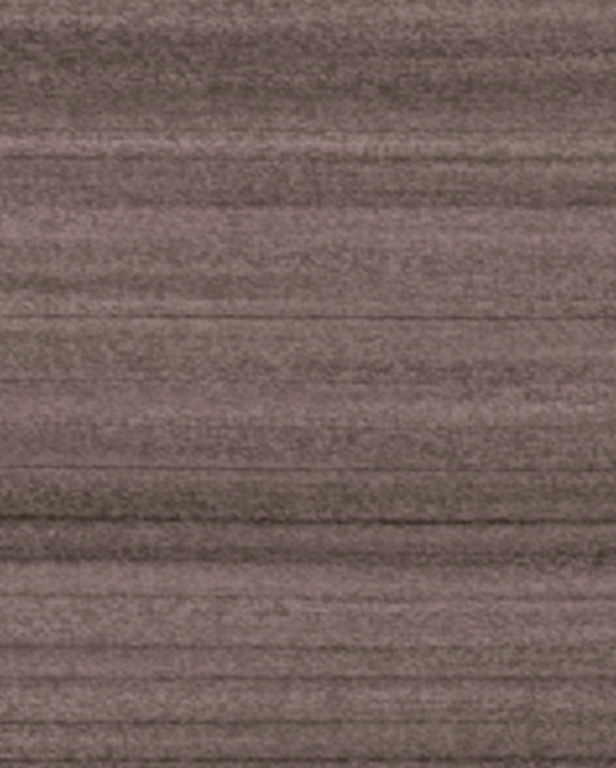
A WebGL 2 fragment shader for this texture:

```glsl
#version 300 es
precision highp float;

uniform vec2 u_resolution;
out vec4 fragColor;

// Tone and colour
const vec3 BASE_COLOR = vec3(0.448, 0.380, 0.358);
const vec3 TONE_AXIS = vec3(1.0, 0.88, 0.92);
const vec3 ROSE_TINT = vec3(0.004, -0.003, 0.006);

// Feature sizes (length, thickness) in canvas heights
const vec2 BAND_SIZE = vec2(2.4, 0.058);
const vec2 STREAK_SIZE = vec2(0.9, 0.018);
const vec2 FIBRE_SIZE = vec2(0.28, 0.0065);
const vec2 GRAIN_SIZE = vec2(0.0068, 0.0054);
const vec2 MOTTLE_SIZE = vec2(0.016, 0.009);

// Feature strengths
const float BAND_GAIN = 0.058;
const float STREAK_GAIN = 0.044;
const float FIBRE_GAIN = 0.024;
const float GRAIN_GAIN = 0.048;
const float MOTTLE_GAIN = 0.016;
const float CHROMA_GAIN = 0.010;

// Dark and pale pores running along the wood
const float PORE_SPACING = 0.046;
const float PORE_WIDTH = 0.0040;
const float PORE_DEPTH = 0.105;
const float PALE_SHARE = 0.25;
const float WARP = 0.004;

float hash(ivec2 cell, int seed) {
    uvec2 q = uvec2(cell + 4096) * uvec2(1597u, 3571u);
    uint n = q.x ^ (q.y * 2693u) ^ (uint(seed) * 7919u);
    n = (n ^ (n >> 15)) * 73939u;
    n = (n ^ (n >> 13)) * 95471u;
    n ^= n >> 16;
    return float(n & 65535u) / 65535.0;
}

// Smooth value noise from -1 to 1
float noise(vec2 p, int seed) {
    ivec2 cell = ivec2(floor(p));
    vec2 f = fract(p);
    f = f * f * (3.0 - 2.0 * f);
    float low = mix(hash(cell, seed), hash(cell + ivec2(1, 0), seed), f.x);
    float high = mix(hash(cell + ivec2(0, 1), seed), hash(cell + ivec2(1, 1), seed), f.x);
    return 2.0 * mix(low, high, f.y) - 1.0;
}

// Long soft lines with a shade trailing on one side
float pores(vec2 p) {
    float sum = 0.0;
    int row = int(floor(p.y / PORE_SPACING));
    for (int i = -1; i <= 1; i++) {
        ivec2 id = ivec2(0, row + i);
        float center = (float(id.y) + hash(id, 1)) * PORE_SPACING;
        center += 0.0012 * noise(vec2(p.x * 6.0, float(id.y)), 2);
        float d = p.y - center;
        float width = PORE_WIDTH * mix(0.7, 1.3, hash(id, 3));
        float line = exp(-d * d / (width * width));
        float shade = exp(-abs(d) / (width * 2.5)) * smoothstep(-width, width, d);
        float presence = 0.85 + 0.3 * noise(vec2(p.x * 3.0, float(id.y) * 5.0), 4);
        float strength = mix(0.25, 1.0, hash(id, 5));
        float side = hash(id, 6) < PALE_SHARE ? 0.45 : -1.0;
        sum += side * strength * presence * (line + 0.3 * shade);
    }
    return sum;
}

void main() {
    vec2 uv = gl_FragCoord.xy / u_resolution.y;

    // Gentle drift keeps the lines from being ruler straight
    vec2 p = uv;
    p.y += WARP * noise(uv * vec2(1.7, 3.0), 10);

    // Long structure: broad bands, streaks, short fibres
    float tone = BAND_GAIN * noise(p / BAND_SIZE, 11);
    tone += STREAK_GAIN * noise(p / STREAK_SIZE, 12);
    tone += FIBRE_GAIN * noise(p / FIBRE_SIZE, 13);
    tone += PORE_DEPTH * pores(p);

    // Soft speckle, stronger in some bands
    float roughness = 1.0 + 0.3 * noise(p / vec2(0.4, 0.03), 14);
    mat2 tilt = mat2(0.8, 0.6, -0.6, 0.8);
    float grain = noise(uv / GRAIN_SIZE, 15) + 0.8 * noise(tilt * uv / GRAIN_SIZE * 1.1, 16);
    tone += GRAIN_GAIN * roughness * grain;
    tone += MOTTLE_GAIN * noise(uv / MOTTLE_SIZE, 17);

    // Bands lean towards rose or olive, with faint coloured flecks
    float rose = noise(p / vec2(0.9, 0.05), 18) + 0.5 * noise(p / vec2(0.3, 0.015), 19);
    float fleck = noise(uv / (GRAIN_SIZE * 1.5), 20);
    vec3 color = BASE_COLOR + TONE_AXIS * (tone + 0.012);
    color += ROSE_TINT * rose + CHROMA_GAIN * fleck * vec3(0.5, -0.5, 0.6);

    fragColor = vec4(clamp(color, 0.0, 1.0), 1.0);
}
```
